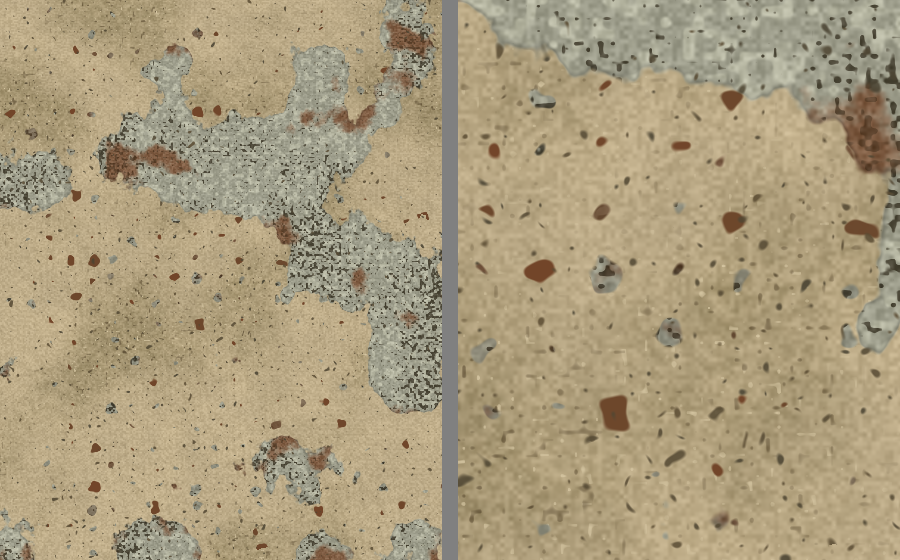
Left, the full canvas; right, a detail of the centre.
This texture is drawn by a WebGL 1 fragment shader. Its source:

```glsl
precision highp float;
uniform vec2 u_resolution;

const vec3 PAINT = vec3(0.75, 0.68, 0.54);
const vec3 PAINT_STAIN = vec3(0.62, 0.56, 0.42);
const vec3 SAND = vec3(0.84, 0.78, 0.64);
const vec3 CONCRETE = vec3(0.61, 0.61, 0.54);
const vec3 CONCRETE_PALE = vec3(0.72, 0.72, 0.64);
const vec3 GRIT = vec3(0.27, 0.25, 0.19);
const vec3 RUST = vec3(0.45, 0.27, 0.16);
const vec3 PIT = vec3(0.36, 0.30, 0.20);

const vec2 PATCH_SCALE = vec2(7.0, 5.8);
const float PATCH_LEVEL = 0.615;
const float PATCH_SOFTNESS = 0.009;
const vec2 WORN_CENTER = vec2(0.42, 0.74);
const float WORN_RADIUS = 0.20;
const float WORN_BOOST = 0.11;
const float CHIP_SCALE = 27.0;
const float PIT_SCALE = 78.0;
const float GRIT_SCALE = 270.0;
const float GRAIN_SCALE = 380.0;
const float GRAIN_STRENGTH = 0.11;

float hash(vec2 p) {
  return fract(sin(dot(p, vec2(127.1, 311.7))) * 43758.5453);
}

float noise(vec2 p) {
  vec2 cell = floor(p);
  vec2 f = fract(p);
  f = f * f * (3.0 - 2.0 * f);
  float low = mix(hash(cell), hash(cell + vec2(1.0, 0.0)), f.x);
  float high = mix(hash(cell + vec2(0.0, 1.0)), hash(cell + 1.0), f.x);
  return mix(low, high, f.y);
}

float fbm(vec2 p) {
  const mat2 TURN = mat2(1.6, 1.2, -1.2, 1.6);
  float sum = 0.0;
  float total = 0.0;
  float gain = 0.5;
  for (int i = 0; i < 6; i++) {
    sum += gain * noise(p);
    total += gain;
    gain *= 0.53;
    p = TURN * p + 17.3;
  }
  return sum / total;
}

// One jittered spot per cell: x is its coverage, y a random value for its tint
vec2 spots(vec2 p, float scale, float density, float smallest, float largest) {
  vec2 q = p * scale;
  vec2 cell = floor(q);
  vec2 center = 0.5 + 0.36 * (vec2(hash(cell + 3.1), hash(cell + 8.7)) - 0.5);
  float size = hash(cell + 21.4);
  float radius = mix(smallest, largest, size * size * size);
  float blur = 0.0011 * scale;
  float shape = 1.0 - smoothstep(radius - blur, radius + blur, length(fract(q) - center));
  return vec2(shape * step(hash(cell + 41.9), density), hash(cell + 63.2));
}

vec3 paintColor(vec2 p, float grain) {
  float leftDirt = 0.10 * (1.0 - smoothstep(0.0, 0.2, p.x)) * smoothstep(0.4, 0.7, p.y);
  float stain = smoothstep(0.46, 0.80, fbm(p * 5.0 + 31.0) + leftDirt);
  float dirt = stain * mix(0.5, 1.3, noise(p * 170.0));
  vec3 color = mix(PAINT, PAINT_STAIN, clamp(dirt, 0.0, 1.0));
  color *= 1.0 + 0.10 * (fbm(p * 26.0 + 5.0) - 0.5);
  float sand = smoothstep(0.86, 0.95, noise(p * 240.0 + 9.0));
  color = mix(color, SAND, sand * (0.25 + 0.6 * stain));
  float scuff = smoothstep(0.80, 0.95, noise(p * 210.0 + 71.0));
  color = mix(color, PIT, scuff * (0.12 + 0.6 * stain));
  return color + GRAIN_STRENGTH * (grain - 0.5);
}

vec3 concreteColor(vec2 p, float grain) {
  vec3 color = mix(CONCRETE, CONCRETE_PALE, smoothstep(0.45, 0.8, noise(p * 150.0 + 4.0)));
  float wear = smoothstep(0.32, 0.68, fbm(p * 9.0 + 53.0));
  float rust = smoothstep(0.60, 0.72, fbm(p * 14.0 + 87.0));
  color = mix(color, RUST, 0.75 * rust);
  float level = mix(0.86, 0.52, wear);
  float grit = smoothstep(level, level + 0.14, noise(p * GRIT_SCALE + 13.0));
  color = mix(color, mix(GRIT, RUST, 0.5 * rust), 0.9 * grit);
  return color + 1.3 * GRAIN_STRENGTH * (grain - 0.5);
}

void main() {
  vec2 p = gl_FragCoord.xy / u_resolution.y;
  float grain = noise(p * GRAIN_SCALE);
  vec3 paint = paintColor(p, grain);
  vec3 concrete = concreteColor(p, grain);

  // Large areas of flaked paint
  vec2 away = (p - WORN_CENTER) / WORN_RADIUS;
  float field = fbm(p * PATCH_SCALE + 11.0) + WORN_BOOST * exp(-dot(away, away)) - PATCH_LEVEL;
  float flaked = smoothstep(-PATCH_SOFTNESS, PATCH_SOFTNESS, field);
  float rim = flaked * (1.0 - smoothstep(0.0, 0.025, field));
  vec3 color = mix(paint, concrete * (1.0 - 0.18 * rim), flaked);

  // Ragged chips and fine pits
  vec2 ragged = p + 0.009 * (vec2(noise(p * 95.0), noise(p * 95.0 + 37.0)) - 0.5);
  float crowding = smoothstep(0.25, 0.7, fbm(p * 4.0 + 19.0));
  vec2 chip = spots(ragged, CHIP_SCALE, 0.25 + 0.5 * crowding, 0.05, 0.30);
  vec3 chipColor = mix(concrete * 0.88, mix(PIT, RUST, chip.y), smoothstep(0.5, 0.7, chip.y));
  color = mix(color, chipColor, chip.x * (1.0 - flaked));
  vec2 pit = spots(ragged + 0.37, PIT_SCALE, 0.10 + 0.30 * crowding, 0.07, 0.24);
  color = mix(color, mix(GRIT, PIT, pit.y), 0.85 * pit.x);

  gl_FragColor = vec4(clamp(color, 0.0, 1.0), 1.0);
}
```
